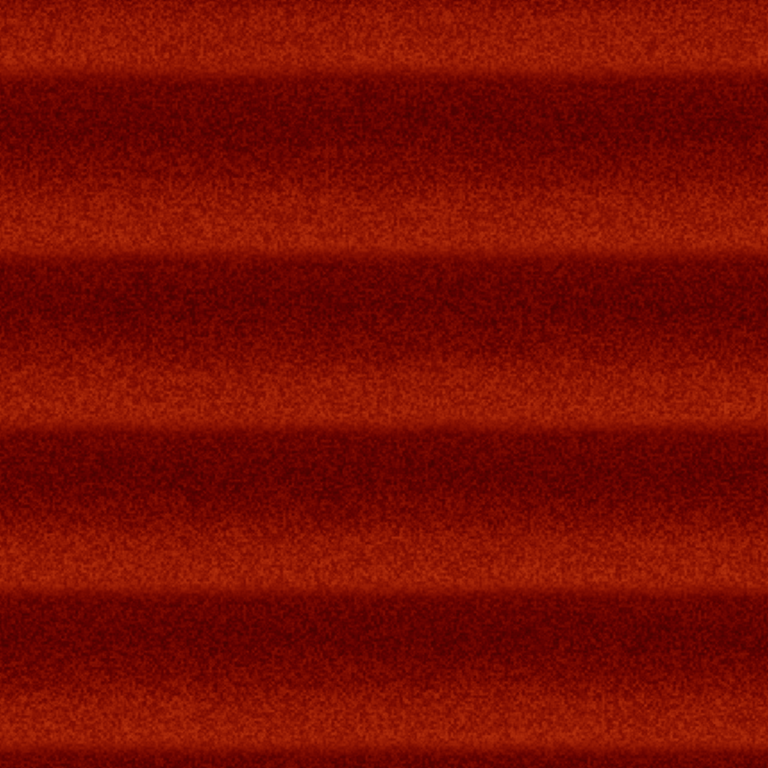
Write a Shadertoy shader that draws this background.

```glsl
// Glowing red horizontal ridges: each one brightens slowly downward and
// then falls off into shadow. Spacing tightens toward the bottom.
// One scalar heat value, roughened by fine grain, drives the colour ramp.

float hash(vec2 p) {
    vec3 q = fract(vec3(p.xyx) * 0.1031);
    q += dot(q, q.yzx + 33.33);
    return fract((q.x + q.y) * q.z);
}

float valueNoise(vec2 p) {
    vec2 cell = floor(p), f = fract(p);
    f = f * f * (3.0 - 2.0 * f);
    return mix(mix(hash(cell), hash(cell + vec2(1, 0)), f.x),
               mix(hash(cell + vec2(0, 1)), hash(cell + vec2(1, 1)), f.x), f.y);
}

// Brightness through one ridge, phase running 0..1 from top to bottom
float ridge(float phase) {
    float heat = 0.415 - 0.03 * smoothstep(0.02, 0.28, phase);
    heat += 0.065 * smoothstep(0.3, 0.55, phase);
    heat += 0.115 * smoothstep(0.5, 0.76, phase);
    heat += 0.03 * smoothstep(0.75, 0.94, phase);
    // Soft fall from the bright lip into the next shadow, across the seam
    float lip = smoothstep(0.94, 1.07, phase) + smoothstep(-0.06, 0.07, phase) - 1.0;
    return heat - 0.18 * lip;
}

vec3 heatColour(float heat) {
    float s = max((heat - 0.37) / 0.26, 0.0);
    return vec3(heat, 0.008 + 0.125 * pow(s, 1.5), 0.004 + 0.024 * s * s * s);
}

void mainImage(out vec4 fragColor, in vec2 fragCoord) {
    vec2 uv = fragCoord / iResolution.xy;

    // Fine grain in two octaves, plus faint broad mottling
    float grain = valueNoise(uv * 270.0) - 0.5;
    grain += 0.5 * (valueNoise(uv * 430.0 + 71.0) - 0.5);
    float mottle = valueNoise(uv * vec2(14.0, 20.0) + 9.0) - 0.5;

    // Ridge count grows slightly faster toward the bottom
    float depth = 1.0 - uv.y - 0.094;
    float phase = fract(4.11 * depth + 0.494 * depth * depth
                        + 0.03 * grain + 0.025 * mottle);

    float heat = ridge(phase) + 0.17 * grain + 0.012 * mottle;
    fragColor = vec4(heatColour(heat), 1.0);
}
```
